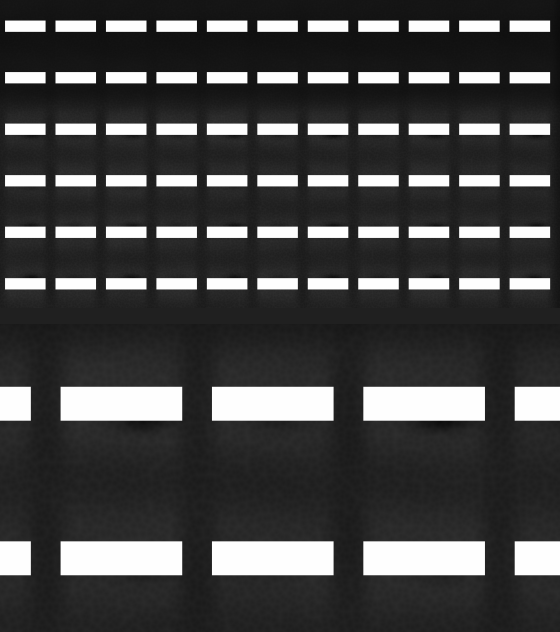
Top, the full canvas; bottom, a detail of the centre.
Give the GLSL for this pattern, as a WebGL 1 fragment shader.

```glsl
precision highp float;
uniform vec2 u_resolution;

// Lengths are fractions of the canvas width, y runs down from the top
#define PITCH vec2(0.0901, 0.0920)
#define FIRST_CENTRE vec2(0.0452, 0.0468)
#define BAR_HALF vec2(0.0362, 0.0101)
#define LAST_CELL vec2(10.0, 5.0)
#define BAR_COLOR vec3(0.995)
#define DARK_LEVEL 0.074
#define LIT_LEVEL 0.118
#define GLOW 0.048
#define SMUDGE 0.11
#define GRAIN 0.026
#define GRAIN_SCALE 260.0

vec2 hash2(vec2 p) {
  vec2 q = vec2(dot(p, vec2(127.1, 311.7)), dot(p, vec2(269.5, 183.3)));
  return fract(sin(q) * 43758.55);
}

// Distance to the nearest jittered feature point
float cellular(vec2 p) {
  vec2 base = floor(p);
  float nearest = 2.0;
  for (int j = -1; j <= 1; j++) {
    for (int i = -1; i <= 1; i++) {
      vec2 cell = base + vec2(float(i), float(j));
      nearest = min(nearest, distance(p, cell + hash2(cell)));
    }
  }
  return nearest;
}

// Slow drift of the film tone
float mottle(vec2 p) {
  return sin(p.x * 41.0 + 2.0 * sin(p.y * 33.0))
       * sin(p.y * 57.0 + 1.5 * sin(p.x * 29.0));
}

// Soft-edged light patch around one bar
float halo(vec2 d) {
  float across = 1.0 - smoothstep(0.026, 0.044, abs(d.x));
  float down = 1.0 - smoothstep(0.014, 0.044, abs(d.y));
  return across * mix(0.3, 1.0, down);
}

// Dark blot peeking out beside a bar: below the middle rows, above the last
float smudge(vec2 d, vec2 id) {
  vec2 rnd = hash2(id + 7.0);
  float lower = step(3.5, id.y);
  float side = mix(1.0, -1.0, lower);
  float even = 1.0 - mod(id.x, 2.0);
  float strength = mix(0.25, 0.8, even) + 0.25 * rnd.x;
  strength *= step(1.5, id.y) * (id.y == 3.0 ? 0.35 : 1.0);
  vec2 centre = vec2(0.011 * even + 0.006 * (rnd.y - 0.5), side * 0.0095);
  vec2 r = (d - centre) / vec2(0.017, 0.0070);
  return strength * exp(-dot(r, r));
}

void main() {
  float pixel = 1.0 / u_resolution.x;
  vec2 p = vec2(gl_FragCoord.x, u_resolution.y - gl_FragCoord.y) * pixel;

  // Nearest bar and offset from its centre
  vec2 id = clamp(floor((p - FIRST_CENTRE) / PITCH + 0.5), vec2(0.0), LAST_CELL);
  vec2 d = p - FIRST_CENTRE - id * PITCH;

  // Background: dark upper rows, lit lower rows
  float lit = smoothstep(0.155, 0.205, p.y);
  float level = mix(DARK_LEVEL + 0.008 * cos(p.y * 50.0), LIT_LEVEL, lit);
  float variation = 0.85 + 0.3 * hash2(id).x;
  level += GLOW * halo(d) * variation * mix(0.06, 1.0, lit);
  level -= SMUDGE * smudge(d, id);
  level += 0.005 * mottle(p) * mix(0.5, 1.0, lit);
  level += GRAIN * (cellular(p * GRAIN_SCALE) - 0.45) * mix(0.4, 1.0, lit);
  level *= 1.0 - 0.25 * smoothstep(0.984, 1.0, p.x);

  // Crisp bars with pixel-wide smoothing
  vec2 cover = clamp(0.5 - (abs(d) - BAR_HALF) / pixel, 0.0, 1.0);
  vec3 color = mix(vec3(max(level, 0.03)), BAR_COLOR, cover.x * cover.y);
  gl_FragColor = vec4(color, 1.0);
}
```
